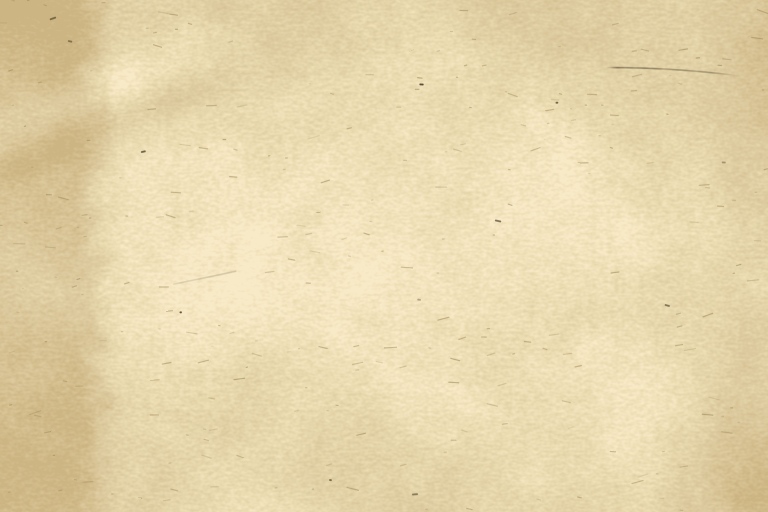
Write a Shadertoy shader that draws this texture.

```glsl
// Aged cream paper: a brown left margin, shaded borders and faint pressed frames.
// Gradient noise gives stains and horizontal fibre grain; hashed cells scatter
// short flecks and dark specks, and a few thin scratches lie on top.

const vec3 CREAM = vec3(0.95, 0.89, 0.74);
const vec3 SAND  = vec3(0.91, 0.85, 0.68);
const vec3 TAN   = vec3(0.87, 0.80, 0.63);
const vec3 BROWN = vec3(0.82, 0.73, 0.54);
const vec3 INK   = vec3(0.22, 0.18, 0.10);
const vec3 FLECK = vec3(0.58, 0.49, 0.30);

const float BASE_AGE    = 0.06;
const float LEFT_AGE    = 0.66;
const float RIGHT_AGE   = 0.38;
const float TOP_AGE     = 0.42;
const float BOTTOM_AGE  = 0.26;
const float STAIN       = 0.38;
const float GRAIN       = 0.27;
const float FRAME_LIGHT = 0.07;
const float FLECK_CELL  = 0.032;
const float SPECK_CELL  = 0.22;

vec2 hash2(vec2 p) {
    vec3 q = fract(p.xyx * vec3(0.1031, 0.1030, 0.0973));
    q += dot(q, q.yzx + 33.33);
    return fract((q.xx + q.yz) * q.zy);
}

float gradientNoise(vec2 p) {
    vec2 i = floor(p), f = p - i;
    vec2 w = f * f * f * (f * (f * 6.0 - 15.0) + 10.0);
    vec4 corner;
    for (int k = 0; k < 4; k++) {
        vec2 o = vec2(k & 1, k >> 1);
        float a = 6.2832 * hash2(i + o + 71.0).x;
        corner[k] = dot(vec2(cos(a), sin(a)), f - o);
    }
    vec2 rows = mix(corner.xz, corner.yw, w.x);
    return mix(rows.x, rows.y, w.y);
}

float fbm(vec2 p) {
    float sum = 0.0, amp = 1.0;
    for (int k = 0; k < 4; k++) {
        sum += amp * gradientNoise(p);
        p = mat2(1.6, 1.2, -1.2, 1.6) * p + 17.3;
        amp *= 0.55;
    }
    return sum;
}

float segmentDist(vec2 p, vec2 a, vec2 b) {
    vec2 pa = p - a, ba = b - a;
    return length(pa - ba * clamp(dot(pa, ba) / dot(ba, ba), 0.0, 1.0));
}

float boxDist(vec2 p, vec2 halfSize) {
    vec2 d = abs(p) - halfSize;
    return length(max(d, 0.0)) + min(max(d.x, d.y), 0.0);
}

float band(float d, float width) {
    return exp(-d * d / (width * width));
}

// One short, nearly level dash per cell; "share" is the chance that it exists.
float dashes(vec2 p, float cell, float share, vec2 reach, float radius, float px) {
    float cover = 0.0;
    vec2 home = floor(p / cell);
    for (int y = -1; y <= 1; y++)
    for (int x = -1; x <= 1; x++) {
        vec2 id = home + vec2(x, y);
        vec2 pick = hash2(id + 13.0), shape = hash2(id + 151.0);
        vec2 mid = (id + hash2(id + 307.0)) * cell;
        float tilt = (shape.y - 0.5) * 0.7;
        vec2 arm = mix(reach.x, reach.y, shape.x * shape.x) * vec2(cos(tilt), sin(tilt));
        float d = segmentDist(p, mid - arm, mid + arm) - radius;
        float ink = 1.0 - smoothstep(-0.5 * px, px, d);
        cover = max(cover, ink * step(pick.x, share) * (0.35 + 0.65 * pick.y));
    }
    return cover;
}

vec3 ageColor(float age) {
    vec3 c = mix(CREAM, SAND, clamp(age / 0.25, -0.7, 1.0));
    c = mix(c, TAN, clamp((age - 0.25) / 0.3, 0.0, 1.0));
    return mix(c, BROWN, clamp((age - 0.55) / 0.45, 0.0, 1.3));
}

void mainImage(out vec4 fragColor, in vec2 fragCoord) {
    vec2 uv = fragCoord / iResolution.xy;
    vec2 p = uv * vec2(1.5, 1.0);
    float px = 1.0 / iResolution.y;
    float stain = fbm(p * 3.2 + 4.0);
    float mottle = fbm(p * vec2(13.0, 17.0) + 40.0);

    // Broad ageing towards the borders
    float age = BASE_AGE + STAIN * stain + 0.12 * mottle;
    age += LEFT_AGE * (1.0 - smoothstep(0.14, 0.24, p.x + 0.05 * mottle));
    age += RIGHT_AGE * smoothstep(0.80, 1.0, uv.x);
    age += TOP_AGE * smoothstep(0.66, 1.0, uv.y);
    age += BOTTOM_AGE * (1.0 - smoothstep(0.0, 0.4, uv.y));
    age += 0.4 * band(length(p - vec2(1.5, 0.03)), 0.10);

    // Slanting fold: a dark smear under a pale streak
    float slant = p.y - 0.71 - 0.42 * (p.x - 0.12);
    float foldFade = 1.0 - smoothstep(0.2, 0.65, p.x);
    age += foldFade * (0.24 * band(slant, 0.035) - 0.45 * band(slant - 0.085, 0.05));

    // Pale pressed frames
    float frame = boxDist(p - vec2(0.75, 0.54), vec2(0.39, 0.30));
    float rims = band(frame, 0.008) + band(frame - 0.035, 0.012);
    age -= FRAME_LIGHT * rims * (0.7 + mottle);

    // Level fibre grain
    float grain = gradientNoise(p * vec2(65.0, 150.0)) + 0.8 * gradientNoise(p * vec2(140.0, 190.0) + 9.0);
    age += GRAIN * grain;
    vec3 color = ageColor(age);

    // Clustered flecks and rare dark specks
    float cluster = smoothstep(0.0, 0.5, gradientNoise(p * vec2(4.0, 8.0) + 2.0));
    float flecks = dashes(p, FLECK_CELL, 0.10 + 0.35 * cluster, vec2(0.001, 0.012), 0.0006, px);
    color = mix(color, FLECK, 0.55 * flecks);
    float specks = dashes(p + 0.37, SPECK_CELL, 0.32, vec2(0.0004, 0.005), 0.0013, px);
    color = mix(color, INK, 0.85 * specks);

    // Thin scratches
    float curve = 0.868 - 0.25 * (p.x - 1.19) * (p.x - 1.19);
    float span = smoothstep(1.18, 1.21, p.x) * (1.0 - smoothstep(1.36, 1.46, p.x));
    float scratch = span * (1.0 - smoothstep(0.0, 1.3 * px + 0.0006, abs(p.y - curve)));
    float nick = segmentDist(p, vec2(0.34, 0.445), vec2(0.46, 0.470));
    scratch += 0.4 * (1.0 - smoothstep(0.0, 1.3 * px + 0.0006, nick));
    color = mix(color, INK, 0.55 * scratch * (0.75 + 0.5 * mottle));

    fragColor = vec4(clamp(color, 0.0, 1.0), 1.0);
}
```
